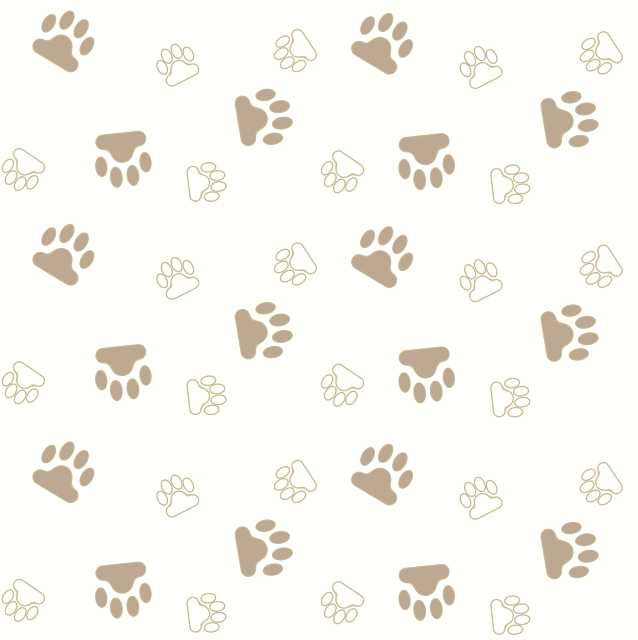
Reproduce this pattern procedurally as a WebGL 2 fragment shader.

```glsl
#version 300 es
precision highp float;
// Scattered paw prints, solid and outlined, in a block repeated 2 across and 3 down.

uniform vec2 u_resolution;
out vec4 fragColor;

// Approximate signed distance to an ellipse with the given radii.
float ellipse(vec2 p, vec2 radii) {
  float k = length(p / radii);
  return k * (k - 1.0) / max(length(p / (radii * radii)), 1e-4);
}

float smoothMin(float a, float b, float k) {
  float h = max(k - abs(a - b), 0.0) / k;
  return min(a, b) - h * h * k * 0.25;
}

// Distances to the pad, inner toes and outer toes; the toes point along +x.
vec3 pawParts(vec2 p) {
  p.y = abs(p.y);
  float heel = length(vec2(p.x, max(p.y - 32.0, 0.0))) - 14.0;
  float bulge = length(p - vec2(20.0, 0.0)) - 20.5;
  return vec3(smoothMin(heel, bulge, 16.0),
              ellipse(p - vec2(65.0, 15.0), vec2(19.0, 11.5)),
              ellipse(p - vec2(43.5, 40.0), vec2(18.5, 11.0)));
}

float nearest(vec3 d) {
  return min(d.x, min(d.y, d.z));
}

void main() {
  // The canvas is 768 units tall, with y measured down from the top.
  float pixel = 768.0 / u_resolution.y;
  vec2 p = gl_FragCoord.xy * pixel;
  p.y = 768.0 - p.y;

  // Heel x, heel y, heading in degrees, step to the second column.
  vec4 poses[7] = vec4[7](
    vec4(66.5, 66.5, 59.0, 382.5),
    vec4(294.5, 145.0, 9.5, 367.0),
    vec4(145.0, 168.5, -84.0, 364.0),
    vec4(219.0, 90.0, 117.0, 364.0),
    vec4(365.0, 54.0, -146.5, 367.0),
    vec4(34.8, 193.0, -124.0, 383.0),
    vec4(233.0, 220.5, 6.5, 364.5));

  float solid = 1e4;
  float outline = 1e4;
  for (int i = 0; i < 7; i++) {
    float angle = radians(poses[i].z);
    vec2 heading = vec2(cos(angle), -sin(angle));
    for (int cell = 0; cell < 6; cell++) {
      float column = float(cell % 2);
      float row = float(cell / 2);
      // The last row sits slightly lower, the second column too.
      vec2 offset = vec2(column * poses[i].w,
                         row * 256.0 + max(row - 1.0, 0.0) * 5.0 + column * 2.8);
      vec2 r = p - poses[i].xy - offset;
      if (dot(r, r) > 6400.0) continue;
      vec2 q = vec2(dot(r, heading), dot(r, vec2(heading.y, -heading.x)));
      if (i < 3) {
        solid = min(solid, nearest(pawParts(q * 1.5)) / 1.5);
      } else {
        outline = min(outline, nearest(abs(pawParts(q / 0.44) - 1.5)) * 0.44);
      }
    }
  }

  // Faint mottling of the solid prints
  float grain = sin(p.x * 1.7 + 2.0 * sin(p.y * 0.9)) * sin(p.y * 1.9 + sin(p.x * 1.1));
  vec3 paper = vec3(1.0, 1.0, 0.99);
  vec3 rim = vec3(0.78, 0.73, 0.59);
  vec3 tan_ = vec3(0.74, 0.66, 0.57) + 0.01 * grain;

  // Solid prints with a thin olive rim, then the fine outlines
  float soft = 0.6 * pixel;
  vec3 print = mix(tan_, rim, smoothstep(-2.0, -0.4, solid));
  vec3 color = mix(paper, print, 1.0 - smoothstep(-soft, soft, solid));
  color = mix(color, rim, 1.0 - smoothstep(-soft, soft, outline - 0.8));
  fragColor = vec4(color, 1.0);
}
```
